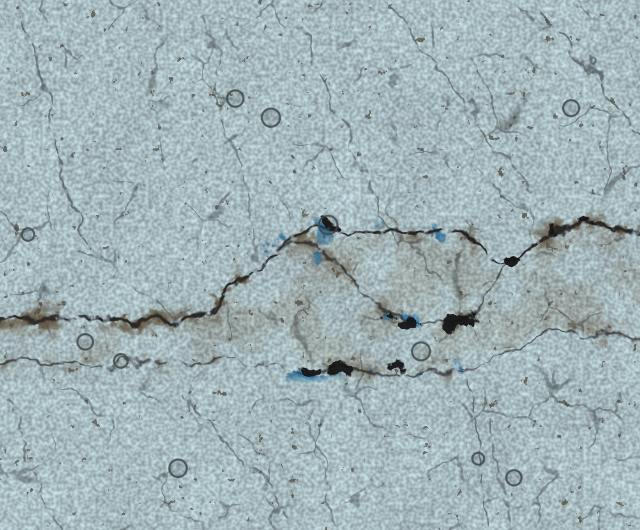
Write a WebGL 1 fragment shader that draws this texture.

```glsl
precision highp float;
// A thin section of pale granular rock in transmitted light: grainy blue-grey
// ground, jagged stained seams, oblique hairline fractures, opaque inclusions
// and round bubbles. Gradient noise warps simple distance functions.

uniform vec2 u_resolution;

#define GRAIN_SCALE 150.0
#define GRAIN_CONTRAST 0.95
#define CELL_SCALE 9.0
#define WARP 0.026
#define SEAM_WIDTH 0.0030
#define HAIRLINE_WIDTH 0.0014
#define STAIN_AMOUNT 0.75
#define PALE vec3(0.735, 0.830, 0.850)
#define SHADE vec3(0.555, 0.612, 0.630)
#define OPAQUE vec3(0.085, 0.080, 0.085)
#define BROWN vec3(0.36, 0.31, 0.23)
#define BLUE vec3(0.10, 0.40, 0.60)

vec2 hash2(vec2 p) {
  vec3 q = fract(p.xyx * vec3(0.1031, 0.1030, 0.0973));
  q += dot(q, q.yzx + 33.33);
  return fract((q.xx + q.yz) * q.zy);
}

float cornerRamp(vec2 cell, vec2 offset) {
  float angle = 6.2832 * hash2(cell).x;
  return dot(vec2(cos(angle), sin(angle)), offset);
}

float gradientNoise(vec2 p) {
  vec2 i = floor(p), f = p - i, e = vec2(1.0, 0.0);
  vec2 u = f * f * f * (f * (f * 6.0 - 15.0) + 10.0);
  return mix(mix(cornerRamp(i, f), cornerRamp(i + e, f - e), u.x),
             mix(cornerRamp(i + e.yx, f - e.yx), cornerRamp(i + 1.0, f - 1.0), u.x), u.y);
}

float fbm(vec2 p) {
  float sum = 0.0, amplitude = 1.0;
  for (int i = 0; i < 4; i++) {
    sum += amplitude * gradientNoise(p);
    p = p * 2.03 + 17.3;
    amplitude *= 0.5;
  }
  return sum;
}

// Seam kinds: 0 main, 1 loop hanging below it, 2 lower
float seamHeight(float x, float kind) {
  float upper = mix(0.395, 0.57, smoothstep(0.32, 0.62, x))
              - 0.06 * exp(-pow((x - 0.95) / 0.07, 2.0));
  float sag = 0.17 * smoothstep(0.52, 0.78, x) * (1.0 - smoothstep(0.86, 0.97, x));
  float lower = 0.315 - 0.02 * smoothstep(0.4, 0.7, x) + 0.08 * smoothstep(0.8, 1.1, x);
  return kind > 1.5 ? lower : upper - sag * kind;
}

float seamDistance(vec2 p, float kind) {
  float y = seamHeight(p.x, kind);
  float slope = (seamHeight(p.x + 0.005, kind) - y) / 0.005;
  return abs(p.y - y) / sqrt(1.0 + slope * slope);
}

float segmentDistance(vec2 p, vec2 a, vec2 b) {
  vec2 ab = b - a;
  return length(p - a - ab * clamp(dot(p - a, ab) / dot(ab, ab), 0.0, 1.0));
}

// Gap between the two nearest cell centres, zero on a grain boundary
float boundaryGap(vec2 p) {
  vec2 cell = floor(p), nearest = vec2(8.0);
  for (int j = -1; j <= 1; j++)
    for (int i = -1; i <= 1; i++) {
      vec2 c = cell + vec2(float(i), float(j));
      float d = length(c + hash2(c + 40.0) - p);
      nearest = d < nearest.x ? vec2(d, nearest.x) : vec2(nearest.x, min(nearest.y, d));
    }
  return nearest.y - nearest.x;
}

void main() {
  vec2 p = gl_FragCoord.xy / u_resolution.y;
  float aa = 1.0 / u_resolution.y;
  vec2 q = p + WARP * vec2(fbm(p * 13.0), fbm(p * 13.0 + 51.0));
  float patches = fbm(p * 11.0 + 80.0), detail = fbm(p * 48.0 + 9.0);

  // Granular ground, duller and warmer between the seams
  float grain = gradientNoise(p * GRAIN_SCALE) + 0.5 * gradientNoise(p * GRAIN_SCALE * 0.43 + 31.0);
  float tone = 0.58 + GRAIN_CONTRAST * grain + 0.22 * fbm(p * 7.0);
  vec3 color = mix(SHADE, PALE, clamp(tone, -0.3, 1.25));
  float band = smoothstep(-0.01, 0.02, q.y - seamHeight(q.x, 2.0))
             * smoothstep(-0.01, 0.02, seamHeight(q.x, 0.0) - q.y);
  color *= mix(vec3(1.0), vec3(0.94, 0.90, 0.87), band * smoothstep(-0.35, 0.25, patches));

  // Faint grain boundaries and scattered specks
  float edge = 1.0 - smoothstep(0.01, 0.055, boundaryGap(q * CELL_SCALE));
  color *= 1.0 - 0.28 * edge * smoothstep(-0.1, 0.3, patches);
  float speck = smoothstep(0.50, 0.66, detail + 0.25 * patches);
  color = mix(color, BROWN * 0.75, 0.65 * speck);

  // Oblique hairline fractures: one row above the seams, one below
  for (int i = 0; i < 10; i++) {
    float n = float(i), row = step(4.5, n);
    vec2 h = hash2(vec2(n, 3.0)), k = hash2(vec2(n, 8.0));
    vec2 start = vec2((mod(n, 5.0) + h.x) * 0.23 - 0.03, mix(0.92 + 0.1 * h.y, 0.30 - 0.1 * h.y, row));
    float angle = mix(-1.4, -0.75, k.x);
    vec2 end = start + mix(0.46, 0.32, row) * vec2(cos(angle), sin(angle));
    float d = segmentDistance(q, start, end);
    float line = 1.0 - smoothstep(HAIRLINE_WIDTH - aa * 0.5, HAIRLINE_WIDTH + aa * 1.3, d);
    color = mix(color, SHADE * 0.55, line * (0.5 + 0.3 * k.y) * smoothstep(-0.5, 0.1, detail));
  }

  // Seams with brown staining, blue pores and a ragged dark core
  for (int i = 0; i < 3; i++) {
    float kind = float(i), d = seamDistance(q, kind);
    float strength = kind < 0.5 ? 1.0 : 0.72;
    float halo = exp(-d * d / 0.00035);
    color = mix(color, BROWN, STAIN_AMOUNT * strength * halo * smoothstep(0.0, 0.5, patches + 0.6 * detail));
    float middle = smoothstep(0.40, 0.50, p.x) * (1.0 - smoothstep(0.92, 1.0, p.x));
    float pore = smoothstep(0.30, 0.42, gradientNoise(p * 19.0 + 5.0) + 0.25 * detail);
    color = mix(color, BLUE, 0.8 * pore * halo * middle);
    float width = SEAM_WIDTH * strength * (0.8 + 1.2 * max(patches, -0.4));
    float core = 1.0 - smoothstep(width - aa, width + aa * 1.5, d);
    color = mix(color, OPAQUE * 1.7, core * strength * smoothstep(-0.65, 0.05, detail + 0.4 * patches));
  }

  // Opaque inclusions strung along the right part of the seams
  for (int i = 0; i < 11; i++) {
    float n = float(i);
    vec2 h = hash2(vec2(n, 21.0)), k = hash2(vec2(n, 34.0));
    float x = 0.56 + 0.64 * fract(n * 0.618 + 0.1 * h.x);
    vec2 center = vec2(x, seamHeight(x, mod(n, 3.0)) + 0.03 * (h.y - 0.5));
    float d = length((q - center) * vec2(0.75, 1.15)) + 0.012 * detail - mix(0.006, 0.023, k.x * k.x);
    color = mix(color, OPAQUE, 0.95 * (1.0 - smoothstep(-aa, aa * 1.5, d)));
  }

  // Round bubbles with thin dark rims
  for (int i = 0; i < 11; i++) {
    float n = float(i);
    vec2 center = vec2(1.2 * fract(n * 0.618 + 0.19), 0.04 + 0.9 * fract(n * 0.755 + 0.31));
    float d = length(p - center) - mix(0.011, 0.018, hash2(vec2(n, 55.0)).x);
    color *= 1.0 - 0.09 * (1.0 - smoothstep(-aa, aa, d));
    color = mix(color, SHADE * 0.45, 0.85 * (1.0 - smoothstep(0.0006, 0.0006 + aa * 1.5, abs(d))));
  }

  gl_FragColor = vec4(clamp(color, 0.0, 1.0), 1.0);
}
```
